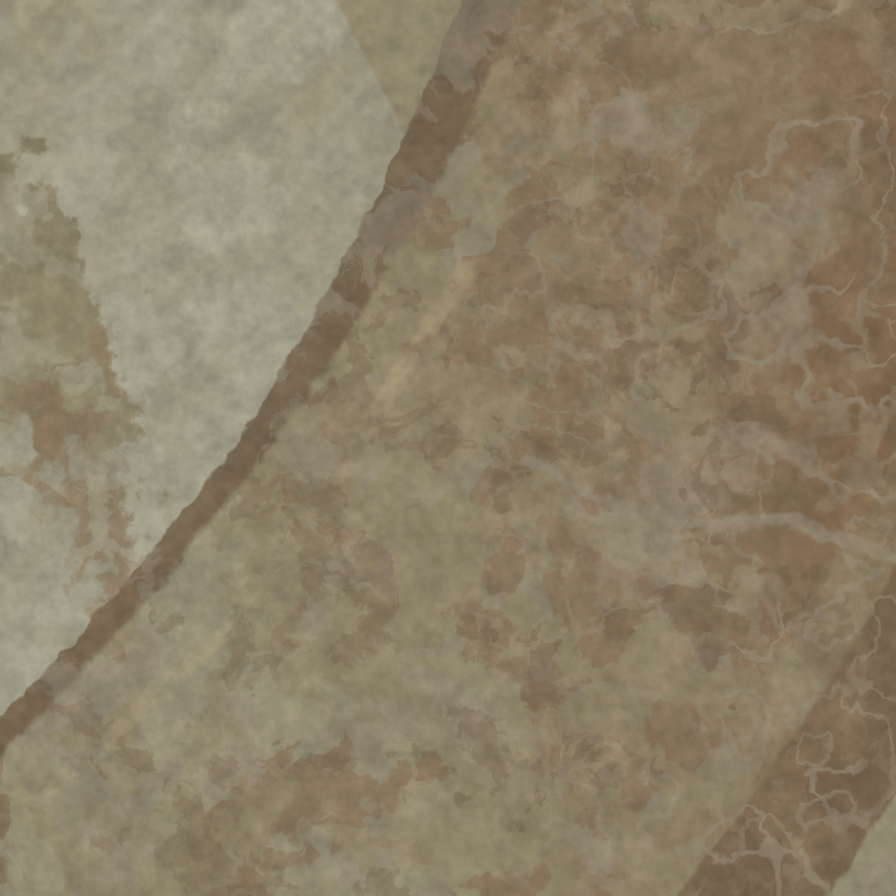
This texture is drawn by a Shadertoy shader. Its source:

```glsl
// Weathered stone: pale green slab, curved dark bands and mottled brown marble with veins.

const vec3 PALE = vec3(0.625, 0.615, 0.535);
const vec3 SAGE = vec3(0.58, 0.555, 0.46);
const vec3 OLIVE = vec3(0.55, 0.51, 0.40);
const vec3 GREIGE = vec3(0.56, 0.52, 0.445);
const vec3 BROWN = vec3(0.53, 0.445, 0.345);
const vec3 UMBER = vec3(0.45, 0.38, 0.295);
const vec3 RUST = vec3(0.49, 0.385, 0.285);
const vec3 CREAM = vec3(0.65, 0.59, 0.46);

float hash(vec2 p) {
    return fract(sin(dot(p, vec2(127.1, 311.7))) * 43758.5453);
}

float noise(vec2 p) {
    vec2 i = floor(p), f = fract(p);
    f = f * f * (3.0 - 2.0 * f);
    return mix(mix(hash(i), hash(i + vec2(1, 0)), f.x),
               mix(hash(i + vec2(0, 1)), hash(i + vec2(1, 1)), f.x), f.y);
}

// Layered noise, centred on zero
float fbm(vec2 p) {
    float sum = 0.0, amp = 0.5;
    for (int i = 0; i < 5; i++) {
        sum += amp * (noise(p) - 0.5);
        p = mat2(1.6, 1.2, -1.2, 1.6) * p + 17.3;
        amp *= 0.56;
    }
    return sum;
}

// Crisp ragged patches; a higher level gives fewer of them
float patches(vec2 p, float scale, float level) {
    vec2 q = p * scale;
    q += 1.6 * vec2(fbm(q * 0.8 + 9.0), fbm(q * 0.8 + 51.0));
    return smoothstep(level - 0.035, level + 0.035, fbm(q));
}

// Soft line from a to b, fading with distance
float streak(vec2 p, vec2 a, vec2 b, float width) {
    vec2 ab = b - a;
    float t = clamp(dot(p - a, ab) / dot(ab, ab), 0.0, 1.0);
    return 1.0 - smoothstep(0.3 * width, width, length(p - a - ab * t));
}

float spot(vec2 p, vec2 center, float radius) {
    return 1.0 - smoothstep(0.0, radius, length(p - center));
}

// One inside lo..hi, with soft edges
float band(float x, float lo, float hi, float soft) {
    return smoothstep(lo - soft, lo + soft, x) * (1.0 - smoothstep(hi - soft, hi + soft, x));
}

// Thin broken contour lines of a warped noise field
float squiggle(vec2 p, float scale, float width) {
    vec2 q = p * scale + 1.8 * vec2(fbm(p * scale * 0.7), fbm(p * scale * 0.7 + 41.0));
    float ridge = abs(noise(q) - 0.5);
    return (1.0 - smoothstep(0.3 * width, width, ridge)) * smoothstep(0.32, 0.55, noise(p * 8.0 + scale));
}

vec3 paleSlab(vec2 p, float blotch, float grain) {
    vec3 col = mix(PALE, SAGE, smoothstep(-0.05, 0.3, blotch + 0.5 * grain));
    col = mix(col, SAGE, 0.4 * patches(p, 14.0, 0.06));
    float brush = noise(vec2(dot(p, vec2(0.7, 0.7)) * 9.0, dot(p, vec2(-0.7, 0.7)) * 80.0));
    col += 0.05 * (brush - 0.5) * smoothstep(0.65, 1.0, p.y);
    // Darker facets at the top and along the left side
    float wedge = smoothstep(-0.004, 0.004, p.x - 0.375 - 0.52 * (1.0 - p.y));
    col = mix(col, OLIVE, 0.75 * wedge);
    float slant = p.x + 0.36 * (p.y - 0.8) + 0.06 * grain;
    float facet = band(slant, -0.2, 0.06, 0.006) * band(p.y + 0.2 * grain, 0.5, 0.82, 0.02);
    col = mix(col, OLIVE * 0.96, facet * (0.4 + 0.45 * patches(p, 12.0, -0.04)));
    float crack = streak(p + 0.1 * grain, vec2(0.05, 0.55), vec2(0.14, 0.36), 0.05);
    crack = max(crack, 0.8 * streak(p + 0.04 * grain, vec2(0.115, 0.63), vec2(0.13, 0.56), 0.016));
    return mix(col, BROWN * 0.98, crack * (0.3 + 0.4 * patches(p, 18.0, -0.03)));
}

vec3 marble(vec2 p, float blotch, float grain) {
    float warmth = smoothstep(0.3, 1.05, p.x + 0.12 * p.y);
    float mottle = fbm(p * 13.0 + 2.0 * blotch + 8.0);
    vec3 col = mix(SAGE, OLIVE, smoothstep(-0.3, 0.05, 0.7 * blotch + 0.6 * warmth - 0.1));
    col = mix(col, BROWN, 0.75 * smoothstep(0.2, 0.75, warmth * 0.8 + 0.8 * blotch));
    // Crisp mottling in grey, olive and brown
    col = mix(col, GREIGE, 0.7 * patches(p, 15.0, 0.03));
    col = mix(col, BROWN * 0.98, 0.75 * patches(p + 3.0, 13.0, 0.13 - 0.16 * warmth));
    col = mix(col, OLIVE, 0.75 * patches(p + 7.0, 17.0, 0.05));
    float rust = spot(p, vec2(1.03, 0.53), 0.3) + 0.4 * spot(p, vec2(0.98, 0.88), 0.25);
    col = mix(col, RUST, clamp(rust * 1.2 + 0.5 * mottle * warmth, 0.0, 0.8));
    // Dark stains
    float stain = patches(p + 11.0, 20.0, 0.15) * (0.35 + 0.2 * warmth);
    stain += 0.8 * spot(p + 0.02 * mottle, vec2(0.68, 0.655), 0.03);
    stain += 0.6 * spot(p, vec2(0.965, 0.765), 0.045);
    stain += 0.5 * spot(p + 0.1 * mottle, vec2(0.89, 0.46), 0.07);
    col = mix(col, UMBER, clamp(stain, 0.0, 0.8));
    // Cream scratches parallel to the arc
    float scratch = streak(p, vec2(0.52, 0.7), vec2(0.37, 0.46), 0.016);
    scratch += 0.8 * streak(p, vec2(0.29, 0.33), vec2(0.06, 0.12), 0.014);
    scratch += 0.5 * streak(p, vec2(0.69, 1.0), vec2(0.6, 0.82), 0.016);
    col = mix(col, CREAM, 0.5 * scratch * smoothstep(-0.25, 0.1, grain));
    // Grey vein on the right
    vec2 q = p + 0.045 * vec2(mottle, fbm(p * 18.0));
    float vein = streak(q, vec2(0.6, 0.49), vec2(0.78, 0.405), 0.009);
    vein = max(vein, streak(q, vec2(0.78, 0.405), vec2(0.89, 0.42), 0.014));
    vein = max(vein, streak(q, vec2(0.89, 0.42), vec2(1.02, 0.37), 0.013));
    return mix(col, GREIGE, 0.8 * vein);
}

void mainImage(out vec4 fragColor, in vec2 fragCoord) {
    vec2 p = fragCoord / iResolution.xy;
    float blotch = fbm(p * 5.0 + 3.0), grain = fbm(p * 38.0);
    // Signed distance from the main arc, shared by every curved band
    float arc = length(p - vec2(-1.545, 1.803)) - 2.241 + 0.014 * grain;
    vec3 col = mix(paleSlab(p, blotch, grain), marble(p, blotch, grain), smoothstep(-0.003, 0.003, arc));
    // Dark arc, wider toward the top
    float halfWidth = mix(0.015, 0.032, smoothstep(0.4, 1.0, p.y));
    vec3 seam = mix(UMBER, GREIGE * 0.93, 0.7 * patches(p, 16.0, 0.03));
    float rim = 1.0 - smoothstep(halfWidth - 0.005, halfWidth + 0.006, arc);
    col = mix(col, seam, 0.9 * rim * smoothstep(-halfWidth - 0.002, -halfWidth + 0.002, arc));
    // Lower right band and the tan corner beyond it
    col = mix(col, OLIVE, 0.45 * band(arc, 0.62, 0.68, 0.015));
    vec3 shade = mix(UMBER, BROWN, 0.5 * patches(p, 19.0, 0.05));
    col = mix(col, shade, 0.88 * band(arc, 0.682, 0.815, 0.004));
    col = mix(col, SAGE * 0.97, 0.85 * smoothstep(0.812, 0.82, arc));
    // Fine pale tracery and grain
    float lines = max(squiggle(p, 19.0, 0.08), 0.75 * squiggle(p + 5.0, 32.0, 0.11));
    float tracery = lines * smoothstep(0.02, 0.06, arc) * (0.35 + 0.4 * smoothstep(0.3, 0.8, p.x));
    col = mix(col, GREIGE * 1.02, 0.85 * tracery);
    col *= 1.0 + 0.2 * grain + 0.16 * fbm(p * 90.0);
    fragColor = vec4(col, 1.0);
}
```
